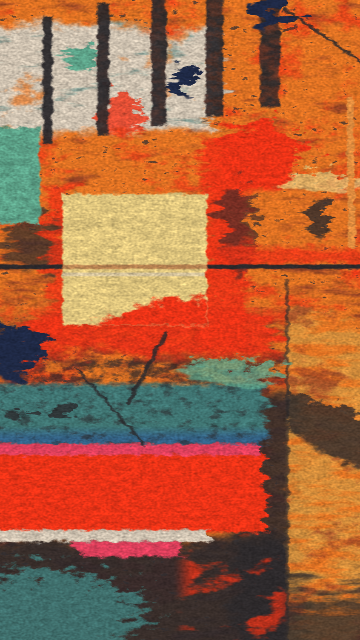
This background is drawn by a WebGL 1 fragment shader. Its source:

```glsl
precision highp float;
// Weathered abstract wall: flat blocks, bars and stripes on streaked orange.
// Box, blot and stroke masks, roughened by gradient noise, are layered back
// to front and finished with a plaster grain.

uniform vec2 u_resolution;

const vec2 CANVAS = vec2(9., 16.); // units across and up
const vec3 RED = vec3(.91, .2, .09);
const vec3 ORANGE = vec3(.88, .45, .14);
const vec3 RUST = vec3(.55, .24, .14);
const vec3 CHAR = vec3(.17, .16, .17);
const vec3 CREAM = vec3(.87, .77, .49);
const vec3 BONE = vec3(.81, .76, .69);
const vec3 TEAL = vec3(.25, .46, .45);
const vec3 MINT = vec3(.36, .63, .53);
const vec3 PINK = vec3(.87, .25, .36);
const vec3 OCHRE = vec3(.84, .57, .24);
const vec3 NAVY = vec3(.12, .16, .27);
const float WOBBLE = .16; // unevenness of block edges
const float RAGGED = .9;  // breakup of blots
const float GRAIN = .3;   // plaster contrast

vec3 col;
vec2 loose;
float grit;

vec2 hashGradient(vec2 cell) {
  vec3 h = fract(cell.xyx * vec3(.1031, .103, .0973));
  h += dot(h, h.yzx + 33.33);
  return fract((h.xx + h.yz) * h.zy) * 2. - 1.;
}

float gradientNoise(vec2 p) {
  vec2 i = floor(p), f = fract(p), e = vec2(1., 0.);
  vec2 u = f * f * (3. - 2. * f);
  float low = mix(dot(hashGradient(i), f), dot(hashGradient(i + e), f - e), u.x);
  float high = mix(dot(hashGradient(i + e.yx), f - e.yx), dot(hashGradient(i + 1.), f - 1.), u.x);
  return mix(low, high, u.y);
}

float fbm(vec2 p) {
  float sum = 0., amp = .6;
  for (int i = 0; i < 5; i++) {
    sum += amp * gradientNoise(p);
    p = mat2(1.9, .5, -.5, 1.9) * p + 17.3;
    amp *= .55;
  }
  return sum;
}

void paint(vec3 color, float mask) {
  col = mix(col, color, mask);
}

// Bounds: left, bottom, right, top
float box(vec2 p, vec4 b, float soft) {
  vec2 d = max(b.xy - p, p - b.zw);
  return 1. - smoothstep(-soft, soft, max(d.x, d.y));
}

// Ellipse: centre, radii
float blot(vec4 e) {
  return 1. - smoothstep(-.15, .15, length((loose - e.xy) / e.zw) - 1. + RAGGED * grit);
}

// Segment: start, end
float stroke(vec2 p, vec4 s, float width) {
  vec2 d = s.zw - s.xy;
  float t = clamp(dot(p - s.xy, d) / dot(d, d), 0., 1.);
  return 1. - smoothstep(width - .03, width + .03, length(p - s.xy - d * t));
}

void main() {
  vec2 p = gl_FragCoord.xy / u_resolution * CANVAS;
  float broad = fbm(p * vec2(.6, 1.) + 3.);
  float streak = fbm(p * vec2(.8, 3.5) + 11.);
  float fleck = fbm(p * vec2(4., 9.) + 43.);
  grit = fbm(p * vec2(2.5, 5.) + 29.);
  loose = p + vec2(1.3 * streak + .5 * grit, .7 * broad + .3 * grit);
  vec2 q = p + WOBBLE * vec2(grit, fleck);

  // Orange ground
  col = mix(RUST, ORANGE, smoothstep(-.35, .12, streak + .15 * smoothstep(7., 13., p.y)));
  paint(RED, .65 * smoothstep(0., .3, broad + .4 * grit));
  paint(CHAR, .7 * box(loose, vec4(-2., 6.2, 7., 8.), .3) * smoothstep(-.15, .2, grit));
  paint(CHAR, .75 * smoothstep(.2, .4, fleck + .5 * streak));
  paint(CREAM, .7 * blot(vec4(8., 11.5, 1.2, .25)));
  paint(CHAR, .7 * blot(vec4(.9, 9.9, .8, .8)));

  // Pale panel and dark bars
  vec3 plaster = mix(BONE, TEAL, .55 * smoothstep(.1, .35, streak));
  plaster = mix(plaster, ORANGE, .7 * smoothstep(.15, .35, broad - .3 * grit));
  paint(plaster, box(loose, vec4(-2., 12.7, 5.4, 15.3), .15));
  paint(MINT, blot(vec4(2., 14.5, .4, .35)));
  paint(RED, .8 * blot(vec4(3., 13.1, .55, .5)));
  paint(NAVY, blot(vec4(4.5, 14., .3, .4)));
  for (int i = 0; i < 5; i++) {
    float k = float(i), x = 1.19 + 1.39 * k, r = .115 + .034 * k;
    vec3 tone = mix(CHAR, RUST, .13 * k * smoothstep(-.2, .3, grit));
    paint(tone, .95 * box(q, vec4(x - r, 12.4 + .23 * k, x + r, 15.6 + .3 * k), .04));
  }
  paint(NAVY, blot(vec4(6.7, 15.7, .4, .45)));

  // Red splash and surround
  paint(RED, blot(vec4(6.5, 12.15, 1., .8)));
  paint(RED, .9 * box(loose, vec4(5., 7.3, 6.2, 12.4), .15) * smoothstep(-.5, -.2, grit));
  paint(RED, .9 * box(loose, vec4(.8, 7.1, 6.9, 8.2), .2));
  paint(RED, .8 * box(loose, vec4(1.2, 7.5, 1.8, 11.3), .15));
  paint(CHAR, .6 * blot(vec4(5.9, 10.3, .5, 1.2)));
  paint(RED, .8 * box(loose, vec4(5.2, 9.35, 10., 9.8), .12));

  // Cream and mint blocks, horizontal crack
  float block = box(q, vec4(1.56, 7.87, 5.17, 11.15), .04);
  paint(CREAM * (1. + .2 * streak), block);
  paint(RED, block * smoothstep(-.1, .1, 8.55 - p.y + .35 * min(p.x - 4.2, 0.) + .5 * grit));
  paint(MINT * (1. + .3 * grit), box(q, vec4(-1., 10.42, 1., 12.81), .04));
  float crack = 1. - smoothstep(.03, .08, abs(p.y - 9.33 + .06 * grit));
  paint(mix(CHAR, RUST, block), crack * (1. - .5 * block));
  paint(BONE, .6 * block * (1. - smoothstep(.02, .07, abs(p.y - 9.14))));

  // Dark lower ground, ochre column
  paint(CHAR, .92 * box(loose, vec4(-2., -2., 7.5, 2.5), .3));
  paint(CHAR, .85 * box(loose, vec4(5.8, -2., 7.5, 6.2), .3));
  paint(RED, .75 * box(p, vec4(4.6, -1., 7.2, 3.2), .3) * smoothstep(.02, .2, broad + .5 * streak));
  paint(TEAL, .9 * blot(vec4(1.2, .6, 2.4, 1.1)));
  vec3 column = mix(OCHRE, ORANGE, smoothstep(-.1, .25, streak));
  column = mix(column, RUST, .7 * smoothstep(.05, .3, broad + .4 * grit));
  column = mix(column, CHAR, .85 * blot(vec4(8.3, 9.4 - .5 * p.x, 1.7, .65)));
  column = mix(column, CHAR, .8 - .8 * smoothstep(-.4, .4, p.y - 1.2 + 2. * streak));
  paint(column, .92 * box(q, vec4(7.17, -1., 10., 8.1 + broad), .06));
  paint(CHAR, .6 * box(q, vec4(7.14, -1., 7.22, 9.), .03));

  // Teal band and stripes
  vec2 s = vec2(p.x + .6 * streak + .4 * grit, q.y);
  vec3 band = mix(vec3(.2, .38, .52), TEAL, smoothstep(5., 5.4, p.y));
  paint(mix(band, CHAR, .6 * smoothstep(0., .35, grit)), box(s, vec4(-3., 4.85, 6.6, 6.4), .1));
  for (int i = 0; i < 2; i++)
    paint(CHAR, .8 * blot(vec4(.45 + 1.15 * float(i), 5.7, .32, .2)));
  paint(MINT, .8 * blot(vec4(5.6, 6.7, 1.2, .35)));
  paint(NAVY, blot(vec4(.3, 7.25, .75, .65)));
  paint(RED, box(s, vec4(-2., 2.7, 6.6, 4.65), .05));
  paint(PINK, box(s, vec4(-2., 4.62, 6.5, 4.9), .04));
  paint(PINK, box(s, vec4(2., 2.08, 4.6, 2.47), .05));
  paint(BONE, box(s, vec4(-2., 2.46, 5.2, 2.75), .04));

  // Thin strokes and drip
  paint(CHAR, .85 * stroke(q, vec4(4.15, 7.65, 3.2, 5.9), .05));
  paint(CHAR, .8 * stroke(q, vec4(1.9, 6.8, 3.6, 4.9), .03));
  paint(CHAR, .85 * stroke(q, vec4(7.1, 15.8, 9.1, 14.4), .04));
  paint(CHAR, .8 * blot(vec4(8., 10.5, .35, .5)));
  paint(mix(ORANGE, CREAM, .3), stroke(q, vec4(8.75, 13.5, 8.8, 9.9), .09));

  // Plaster grain
  float grain = fleck + .8 * gradientNoise(p * vec2(14., 22.));
  gl_FragColor = vec4(clamp(col * (1. + GRAIN * grain), 0., 1.), 1.);
}
```
